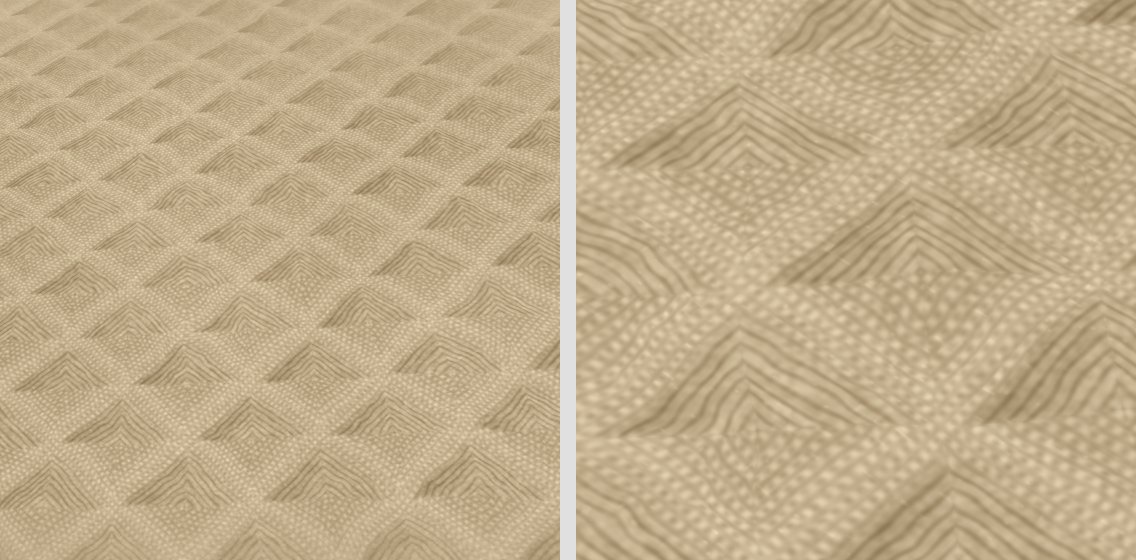
Left: the whole. Right: its middle third, enlarged.
Write a WebGL 2 fragment shader that draws this texture.

```glsl
#version 300 es
precision highp float;
uniform vec2 u_resolution;
out vec4 outColor;

#define THREADS 16.0      // threads across one waffle cell
#define THREAD_DEPTH 0.30 // darkness of the gaps between threads
#define BEAD_DEPTH 0.17   // strength of the woven beads
#define WALL_SHADOW 0.27  // shading of the upper left wall
#define WOBBLE 0.09       // unevenness of the grid
#define GRAIN 0.20        // fine fibre noise
#define FOCUS_Y 0.45      // height of the sharp band
#define BASE_TONE 0.66
#define SHADE_COLOR vec3(0.54, 0.45, 0.31)
#define LIGHT_COLOR vec3(0.88, 0.81, 0.68)

const float TAU = 6.2831853;

float hash(vec2 p) {
    return fract(sin(dot(p, vec2(127.1, 311.7))) * 43758.547);
}

float noise(vec2 p) {
    vec2 i = floor(p), f = fract(p);
    f = f * f * (3.0 - 2.0 * f);
    return mix(mix(hash(i), hash(i + vec2(1, 0)), f.x),
               mix(hash(i + vec2(0, 1)), hash(i + vec2(1, 1)), f.x), f.y);
}

// Canvas position to cloth coordinates; whole numbers are cell centres.
vec2 clothPlane(vec2 p) {
    mat3 view = mat3(0.0751, 0.0384, -0.0544,
                    -0.1068, 0.0579, -0.0380,
                     0.5210, 0.3580, 1.0);
    vec3 q = inverse(view) * vec3(p.x, 1.0 - p.y, 1.0);
    return q.xy / q.z;
}

// Broad light and shadow of one sunken square cell.
float cellRelief(vec2 f, float ring, float upLeft, float upRight, float depth) {
    float inside = 1.0 - smoothstep(0.41, 0.49, ring);
    float lower = 1.0 - upLeft - upRight;
    float wall = smoothstep(0.08, 0.38, ring) * inside;
    float tone = -0.07 * (1.0 - smoothstep(0.15, 0.46, ring));
    tone -= WALL_SHADOW * upLeft * wall * (0.75 + 0.8 * f.y);
    tone += 0.10 * upLeft * smoothstep(0.40, 0.45, ring) * (1.0 - smoothstep(0.45, 0.5, ring));
    tone -= 0.06 * upRight * wall;
    tone += 0.07 * lower * smoothstep(0.2, 0.4, ring) * inside;
    return tone * depth;
}

// Concentric threads: long floats on the upper walls, beads elsewhere.
float weave(vec2 f, vec2 q, float ring, float upper, float detail) {
    vec2 a = abs(f);
    float along = a.x > a.y ? f.y : f.x;
    float phase = ring * THREADS + 0.5 * (noise(q * 9.0) - 0.5) * smoothstep(0.5, 0.4, ring);
    float row = floor(phase);
    float thread = 0.5 - 0.5 * cos(TAU * phase);
    float bead = cos(TAU * (along * THREADS + 0.5 * row)) * thread;
    float rim = smoothstep(0.38, 0.46, ring);
    float gap = (1.0 - thread) * (1.0 - thread);
    float tone = THREAD_DEPTH * (0.37 - gap) * mix(0.55, 1.0, upper) * (1.0 - 0.6 * rim);
    tone += BEAD_DEPTH * bead * (1.0 - 0.85 * upper * (1.0 - rim));

    // Uneven brightness from one strand to the next
    float fibre = noise(vec2(phase * 1.6, along * 7.0) + floor(q + 0.5) * 17.0);
    tone += 0.22 * (fibre - 0.5) * upper * (1.0 - rim);
    return tone * detail;
}

void main() {
    vec2 p = gl_FragCoord.xy / u_resolution;
    vec2 q = clothPlane(p);
    float pixelSpan = max(length(dFdx(q)), length(dFdy(q))) * THREADS;
    q += WOBBLE * (vec2(noise(q * 2.3), noise(q * 2.3 + 19.0)) - 0.5);

    // Cell layout and its wall masks
    vec2 cell = floor(q + 0.5);
    vec2 f = q - cell;
    vec2 a = abs(f);
    float ring = max(a.x, a.y);
    float upLeft = smoothstep(-0.03, 0.05, -f.x - a.y);
    float upRight = smoothstep(-0.03, 0.05, -f.y - a.x);
    float upper = clamp(upLeft + upRight, 0.0, 1.0);

    // Soft focus toward the far and near edges
    float sharp = 1.0 - 0.75 * smoothstep(0.28, 0.58, abs(p.y - FOCUS_Y));
    float detail = sharp * (1.0 - smoothstep(0.5, 1.0, pixelSpan));

    float depth = mix(0.8, 1.2, hash(cell)) * mix(0.7, 1.0, sharp);
    float tone = BASE_TONE + cellRelief(f, ring, upLeft, upRight, depth);
    tone += weave(f, q, ring, upper, detail);

    // Raised crossings, fibre grain, glints and slow unevenness
    tone += 0.07 * smoothstep(0.28, 0.46, min(a.x, a.y));
    tone += GRAIN * (noise(p * vec2(210.0, 260.0)) - 0.5) * mix(0.35, 1.0, sharp);
    tone += 0.14 * smoothstep(0.8, 1.0, noise(q * vec2(23.0, 31.0))) * sharp;
    tone += 0.08 * (noise(p * 5.0) - 0.5);

    outColor = vec4(mix(SHADE_COLOR, LIGHT_COLOR, clamp(tone, 0.0, 1.1)), 1.0);
}
```
